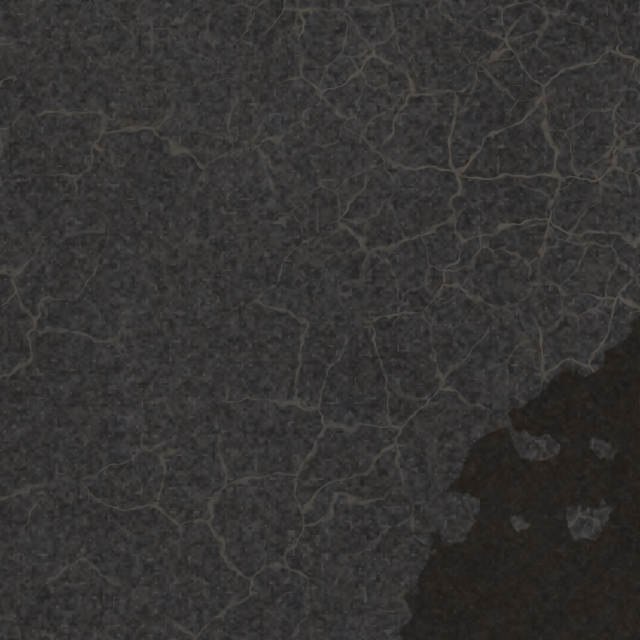
Write a WebGL 1 fragment shader that draws this texture.

```glsl
precision highp float;
// Worn dark asphalt with pale branching cracks and a damp brown corner.
uniform vec2 u_resolution;

const vec3 ASPHALT = vec3(0.213, 0.207, 0.206);
const vec3 DAMP = vec3(0.148, 0.134, 0.122);
const vec3 CRACK_DUST = vec3(0.345, 0.325, 0.298);
const vec3 PALE_GRIT = vec3(0.34, 0.33, 0.32);
const vec3 DARK_PIT = vec3(0.135, 0.135, 0.13);

vec2 hash22(vec2 p) {
  vec3 q = fract(vec3(p.xyx) * vec3(0.1031, 0.1030, 0.0973));
  q += dot(q, q.yzx + 33.33);
  return fract((q.xx + q.yz) * q.zy);
}

float noise(vec2 p) {
  vec2 i = floor(p);
  vec2 f = fract(p);
  f = f * f * (3.0 - 2.0 * f);
  float low = mix(hash22(i).x, hash22(i + vec2(1.0, 0.0)).x, f.x);
  float high = mix(hash22(i + vec2(0.0, 1.0)).x, hash22(i + 1.0).x, f.x);
  return mix(low, high, f.y);
}

float fbm(vec2 p) {
  float sum = 0.0;
  float amp = 0.533;
  for (int i = 0; i < 4; i++) {
    sum += amp * noise(p);
    p = mat2(1.6, 1.2, -1.2, 1.6) * p + 17.3;
    amp *= 0.5;
  }
  return sum;
}

// Distance to the nearest border between scattered cells.
float cellBorder(vec2 p) {
  vec2 base = floor(p);
  vec2 f = fract(p);
  vec2 nearest = vec2(0.0);
  float best = 8.0;
  for (int y = -1; y <= 1; y++) {
    for (int x = -1; x <= 1; x++) {
      vec2 g = vec2(float(x), float(y));
      vec2 r = g + hash22(base + g) - f;
      float d = dot(r, r);
      if (d < best) { best = d; nearest = r; }
    }
  }
  float border = 8.0;
  for (int y = -2; y <= 2; y++) {
    for (int x = -2; x <= 2; x++) {
      vec2 g = vec2(float(x), float(y));
      vec2 r = g + hash22(base + g) - f;
      vec2 gap = r - nearest;
      if (dot(gap, gap) > 0.0001) {
        border = min(border, dot(0.5 * (r + nearest), normalize(gap)));
      }
    }
  }
  return border;
}

// Broken crack network; width is in canvas units.
float cracks(vec2 p, float scale, float width, float seed) {
  vec2 wobble = vec2(fbm(p * 17.0 + seed), fbm(p * 17.0 + seed + 40.0)) - 0.5;
  vec2 q = p + 0.055 * wobble;
  q = vec2(q.x + q.y, (q.y - q.x) * 1.3) * 0.7071;
  float d = cellBorder(q * scale + seed) / scale;
  float w = width * (0.5 + noise(p * 70.0 + seed));
  float gaps = smoothstep(0.34, 0.58, fbm(p * 9.0 + seed + 80.0));
  return (1.0 - smoothstep(0.25 * w, 1.5 * w, d)) * gaps;
}

// Dry patches left inside the damp area, as a signed distance.
float dryIslands(vec2 p, float scale) {
  vec2 cell = floor(p * scale);
  vec2 rnd = hash22(cell + 5.0);
  vec2 offset = fract(p * scale) - 0.5 - 0.24 * (rnd - 0.5);
  float radius = mix(0.02, 0.38, rnd.y);
  return (length(offset * vec2(0.9, 1.15)) - radius) / scale;
}

float dampMask(vec2 p) {
  float side = p.x - 0.61 - 0.42 * p.y;
  float top = 0.32 + 0.65 * (p.x - 0.74) - p.y;
  float ragged = 0.06 * (fbm(p * 24.0) - 0.5);
  float edge = min(side, top) + ragged;
  float lowFade = 0.06 * (1.0 - smoothstep(0.06, 0.16, p.y));
  edge = min(edge, dryIslands(p, 8.0) + 1.3 * ragged + lowFade);
  return smoothstep(-0.003, 0.005, edge);
}

void main() {
  vec2 p = gl_FragCoord.xy / min(u_resolution.x, u_resolution.y);
  float damp = dampMask(p);

  // Stone tone: broad stains, soft grain and a faint colour shift.
  float stain = fbm(p * 5.0 + 3.0) - 0.5;
  float grain = noise(p * 115.0) + noise(p * 210.0 + 9.0) - 1.0;
  float tint = fbm(p * 45.0 + 60.0) - 0.5;
  vec3 color = mix(ASPHALT, DAMP, damp);
  color += (0.045 * stain + 0.062 * grain) * mix(1.0, 0.5, damp);
  color += vec3(0.026, 0.0, -0.026) * tint;

  // Large cracks everywhere, with finer ones toward the upper right.
  float upperRight = smoothstep(0.75, 1.5, p.x + p.y);
  float crack = cracks(p, 7.5, 0.0034, 11.0) * mix(0.65, 0.85, upperRight);
  crack = max(crack, cracks(p, 13.0, 0.0028, 31.0) * mix(0.12, 0.6, upperRight));
  crack *= (0.55 + 0.6 * noise(p * 120.0 + 70.0)) * (1.0 - damp);
  color = mix(color, CRACK_DUST, clamp(crack, 0.0, 1.0));

  // Scattered grit and pits.
  float grit = smoothstep(0.8, 0.96, noise(p * 135.0 + 25.0));
  float pits = smoothstep(0.8, 0.96, noise(p * 120.0 + 90.0));
  color = mix(color, PALE_GRIT, grit * mix(0.5, 0.16, damp));
  color = mix(color, DARK_PIT, pits * 0.6 * (1.0 - crack));
  gl_FragColor = vec4(color, 1.0);
}
```
